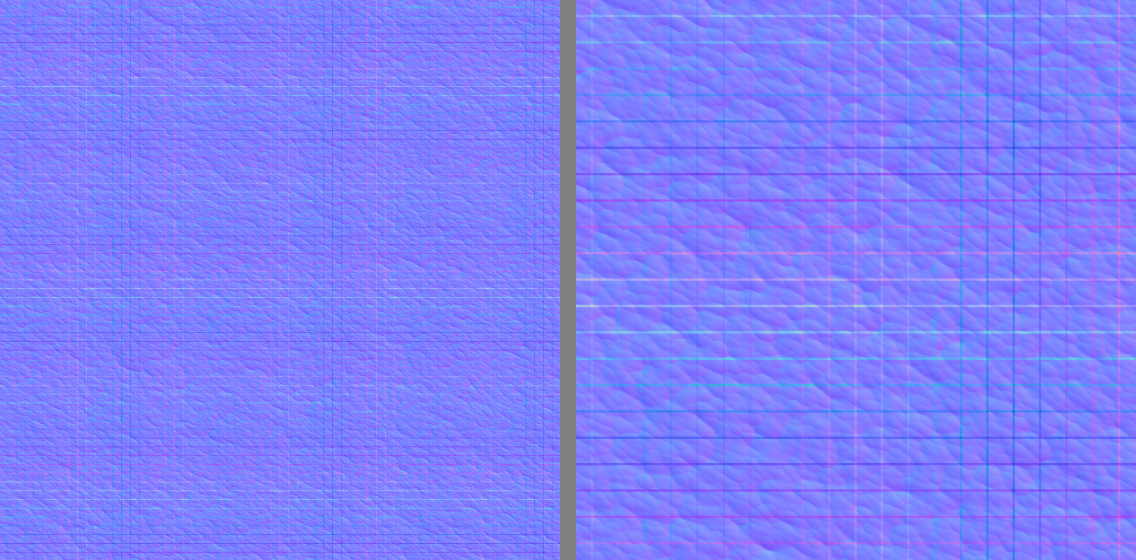
Left, the full canvas; right, a detail of the centre.
Reproduce this texture map procedurally as a Shadertoy shader.

```glsl
#define REPEATS 63.73      // grid cells across and down
#define GRID_PHASE 0.85    // first line, in cells from the top left
#define LINE_WIDTH 0.0014
#define LINE_TILT 0.42
#define HUE_PERIOD 0.182   // span over which line tilt turns once
#define GRAIN_SCALE 105.0
#define GRAIN_TILT 0.27
#define GRAIN_ANGLE -0.5
#define GRAIN_STRETCH 0.6

const float TAU = 6.2831853;

vec2 hash2(vec2 p) {
    vec3 q = fract(p.xyx * vec3(0.1031, 0.1030, 0.0973));
    q += dot(q, q.yzx + 33.33);
    return fract((q.xx + q.yz) * q.zy);
}

// Slope of soft cellular noise: weighted offset to nearby cell points
vec2 cellSlope(vec2 p) {
    vec2 cell = floor(p), local = fract(p), slope = vec2(0.0);
    float total = 0.0;
    for (int j = -1; j <= 1; j++)
    for (int i = -1; i <= 1; i++) {
        vec2 neighbor = vec2(i, j);
        vec2 offset = local - neighbor - hash2(cell + neighbor);
        float weight = exp(-9.0 * dot(offset, offset));
        slope += weight * offset;
        total += weight;
    }
    return slope / max(total, 1e-5);
}

// Wrinkled surface, stretched along a diagonal
vec2 grainSlope(vec2 p) {
    float c = cos(GRAIN_ANGLE), s = sin(GRAIN_ANGLE);
    vec2 axis = vec2(c, s), across = vec2(-s, c);
    vec2 q = vec2(dot(p, axis) * GRAIN_STRETCH, dot(p, across)) * GRAIN_SCALE;
    vec2 slope = 0.35 * cellSlope(q * 0.35 + 7.0)
               + 0.85 * cellSlope(q)
               + 0.75 * cellSlope(q * 2.1 + 31.0);
    return axis * slope.x * 0.8 + across * slope.y;
}

// Centre of the line nearest to a coordinate
float nearestLine(float x) {
    return (floor(x * REPEATS - GRID_PHASE + 0.5) + GRID_PHASE) / REPEATS;
}

// Share of the pixel covered by a line at distance d
float lineCoverage(float d, float pixel) {
    float halfLine = 0.5 * LINE_WIDTH, halfPixel = 0.5 * pixel;
    float overlap = min(d + halfPixel, halfLine) - max(d - halfPixel, -halfLine);
    return clamp(overlap / pixel, 0.0, 1.0);
}

// Tilt of an upright line: mostly sideways, swelling and fading
vec2 columnTilt(float x) {
    float turn = TAU * (x - 0.122) / HUE_PERIOD;
    float strength = 0.85 + 0.4 * cos(TAU * (x - 0.21) / 0.4);
    return LINE_TILT * strength * vec2(cos(turn), 0.35 * sin(turn));
}

// Tilt of a level line: turns through every direction
vec2 rowTilt(float y) {
    float turn = TAU * (y - 0.486) / HUE_PERIOD;
    float strength = 0.9 + 0.2 * cos(TAU * (y - 0.52) / 0.4);
    return LINE_TILT * strength * vec2(cos(turn), sin(turn));
}

void mainImage(out vec4 fragColor, in vec2 fragCoord) {
    float pixel = 1.0 / iResolution.y;
    vec2 uv = fragCoord * pixel;
    vec2 p = vec2(uv.x, 1.0 - uv.y);

    vec2 grain = grainSlope(uv);
    vec2 tilt = GRAIN_TILT * grain;

    // Thin grid lines, slightly worn by the grain
    vec2 center = vec2(nearestLine(p.x), nearestLine(p.y));
    float wear = clamp(0.9 + 0.4 * grain.y, 0.6, 1.15);
    vec2 lineVariation = 0.85 + 0.3 * hash2(floor(center * REPEATS));
    tilt += columnTilt(center.x) * lineVariation.x * wear
          * lineCoverage(abs(p.x - center.x), pixel);
    tilt += rowTilt(center.y) * lineVariation.y * wear
          * lineCoverage(abs(p.y - center.y), pixel);

    // Encode the surface normal as colour
    float height = sqrt(max(1.0 - dot(tilt, tilt), 0.0));
    fragColor = vec4(0.5 + 0.5 * vec3(tilt, height), 1.0);
}
```
